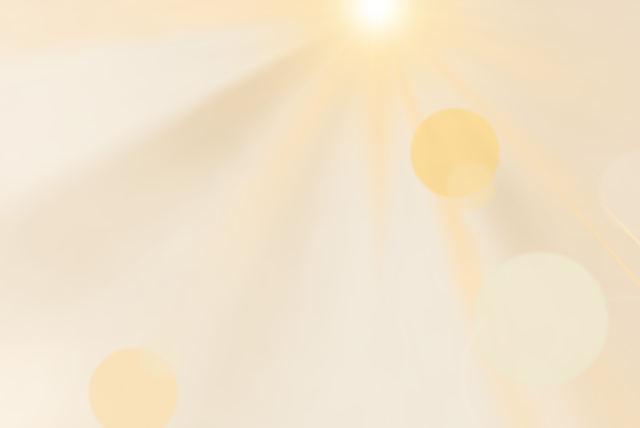
Reproduce this background procedurally as a Shadertoy shader.

```glsl
// Warm sunlight from above: soft golden and sandy beams with pale lens flare discs.

vec2 gradientAt(vec2 cell) {
    vec2 h = vec2(dot(cell, vec2(127.1, 311.7)), dot(cell, vec2(269.5, 183.3)));
    return 2.0 * fract(sin(h) * 43758.5) - 1.0;
}

float gradientNoise(vec2 p) {
    vec2 i = floor(p), f = fract(p);
    vec2 u = f * f * f * (f * (f * 6.0 - 15.0) + 10.0);
    vec2 e = vec2(0.0, 1.0);
    float low = mix(dot(gradientAt(i), f), dot(gradientAt(i + e.yx), f - e.yx), u.x);
    float high = mix(dot(gradientAt(i + e.xy), f - e.xy), dot(gradientAt(i + 1.0), f - 1.0), u.x);
    return mix(low, high, u.y);
}

float bell(float x, float centre, float width) {
    float t = (x - centre) / width;
    return exp(-t * t);
}

float disc(vec2 p, vec2 centre, float radius, float soft) {
    return 1.0 - smoothstep(-soft, soft, length(p - centre) - radius);
}

// Thin streak that fades in from its start
float streak(vec2 p, vec2 a, vec2 b, float width) {
    vec2 ab = b - a;
    float t = clamp(dot(p - a, ab) / dot(ab, ab), 0.0, 1.0);
    return bell(length(p - a - ab * t), 0.0, width) * smoothstep(0.0, 0.9, t);
}

void mainImage(out vec4 fragColor, in vec2 fragCoord) {
    vec2 p = fragCoord / iResolution.y;
    vec2 sun = vec2(0.879, 0.988);
    vec2 d = p - sun;
    float r = length(d);
    float angle = atan(d.x, -d.y);

    // Painterly wobble, stretched along the beams
    float wobble = gradientNoise(vec2(angle * 9.0, r * 5.0))
                 + 0.5 * gradientNoise(p * 13.0 + 4.0);
    float grain = gradientNoise(vec2(angle * 30.0, r * 14.0));
    float a = angle + 0.022 * wobble + 0.008 * grain;

    vec3 gold = vec3(0.985, 0.875, 0.70);
    vec3 sand = vec3(0.905, 0.82, 0.69);
    vec3 ivory = vec3(0.995, 0.962, 0.915);

    // Cream wall, brighter at the left and sandier at the right
    vec3 col = vec3(0.946, 0.912, 0.855);
    col = mix(col, vec3(0.93, 0.865, 0.77), smoothstep(0.36, 0.56, a) * smoothstep(0.95, 1.3, p.x));
    col = mix(col, ivory, 0.45 * bell(length(p - vec2(0.0, 0.70)), 0.0, 0.34));
    col = mix(col, ivory, bell(length(p - vec2(0.0, 0.06)), 0.0, 0.23));

    // Sandy shadow beams
    float broad = smoothstep(-1.13, -1.0, a) * (1.0 - smoothstep(-0.93, -0.55, a));
    float depth = 0.40 + 0.50 * bell(r, 0.36, 0.26) - 0.2 * smoothstep(0.9, 1.2, r);
    col = mix(col, sand, broad * depth);
    col = mix(col, vec3(0.925, 0.86, 0.75), 0.68 * bell(a, -0.37, 0.15) * (1.0 - 0.45 * smoothstep(0.5, 1.1, r)));
    col = mix(col, sand, 0.6 * bell(a, 0.56, 0.11) * bell(r, 0.55, 0.2));

    // Golden beams
    col = mix(col, gold, 0.75 * bell(a, -0.54, 0.10) * (1.0 - smoothstep(0.25, 0.85, r)));
    col = mix(col, vec3(0.955, 0.89, 0.79), 0.35 * bell(a, -0.58, 0.10));
    float taper = 0.036 * (1.0 - smoothstep(0.1, 0.8, r)) + 0.008;
    col = mix(col, gold, 0.75 * bell(d.x, 0.006, taper) * step(d.y, 0.0) * (1.0 - smoothstep(0.25, 0.74, r)));
    col = mix(col, gold, 0.82 * bell(a, 0.34, 0.058) * (1.0 - 0.4 * smoothstep(0.5, 1.1, r)));
    col = mix(col, gold, 0.6 * bell(a, 0.80, 0.08) * (1.0 - smoothstep(0.4, 1.0, r)));
    col = mix(col, gold, 0.4 * bell(a, 0.52, 0.09) * smoothstep(0.7, 1.0, r));
    col = mix(col, gold, 0.45 * bell(a, 1.2, 0.18) * (1.0 - smoothstep(0.3, 0.75, r)));

    // Golden band along the upper left
    float band = smoothstep(-1.36, -1.50, a) * (1.0 - 0.4 * smoothstep(0.4, 0.9, r));
    col = mix(col, vec3(0.985, 0.895, 0.765), 0.85 * band);

    // Sun halo and core
    col = mix(col, vec3(0.985, 0.88, 0.71), 0.85 * bell(r, 0.0, 0.27));
    col = mix(col, vec3(0.995, 0.90, 0.67), 0.9 * bell(r, 0.0, 0.16));
    col = mix(col, vec3(1.0, 0.96, 0.82), bell(r, 0.0, 0.095));
    col = mix(col, vec3(1.0), bell(r, 0.0, 0.062));

    // Golden flare discs
    vec3 amber = vec3(0.98, 0.85, 0.575) + 0.015 * wobble;
    col = mix(col, amber, 0.88 * disc(p, vec2(1.063, 0.643), 0.104, 0.006));
    col = mix(col, vec3(0.972, 0.875, 0.68), 0.6 * disc(p, vec2(1.10, 0.565), 0.056, 0.012));
    col = mix(col, vec3(0.98, 0.88, 0.71), 0.85 * disc(p, vec2(0.312, 0.082), 0.105, 0.006));
    col = mix(col, vec3(0.955, 0.905, 0.79), 0.5 * disc(p, vec2(0.375, 0.165), 0.048, 0.014));

    // Pale disc with a faint green rim
    vec2 pale = vec2(1.264, 0.254);
    float rim = smoothstep(0.11, 0.158, length(p - pale));
    vec3 paleTint = mix(vec3(0.948, 0.912, 0.82), vec3(0.935, 0.912, 0.815), rim);
    col = mix(col, paleTint, 0.85 * disc(p, pale, 0.157, 0.007));
    col = mix(col, vec3(0.945, 0.90, 0.83), 0.4 * disc(p, vec2(1.50, 0.55), 0.10, 0.008));

    // Faint arcs and bright streaks
    float arc = bell(length(p - vec2(1.27, 0.12)), 0.19, 0.007) * smoothstep(1.2, 1.08, p.x);
    arc += bell(length(p - vec2(1.46, 0.13)), 0.175, 0.007) * smoothstep(1.38, 1.46, p.x) * smoothstep(0.2, 0.3, p.y);
    col = mix(col, ivory, 0.13 * arc);
    col = mix(col, vec3(1.0, 0.88, 0.65), 0.75 * streak(p, vec2(1.19, 0.69), vec2(1.51, 0.318), 0.0035));
    col = mix(col, vec3(1.0, 0.92, 0.74), 0.85 * streak(p, vec2(1.37, 0.56), vec2(1.51, 0.415), 0.0035));

    col += 0.008 * wobble + 0.004 * grain;
    fragColor = vec4(clamp(col, 0.0, 1.0), 1.0);
}
```
